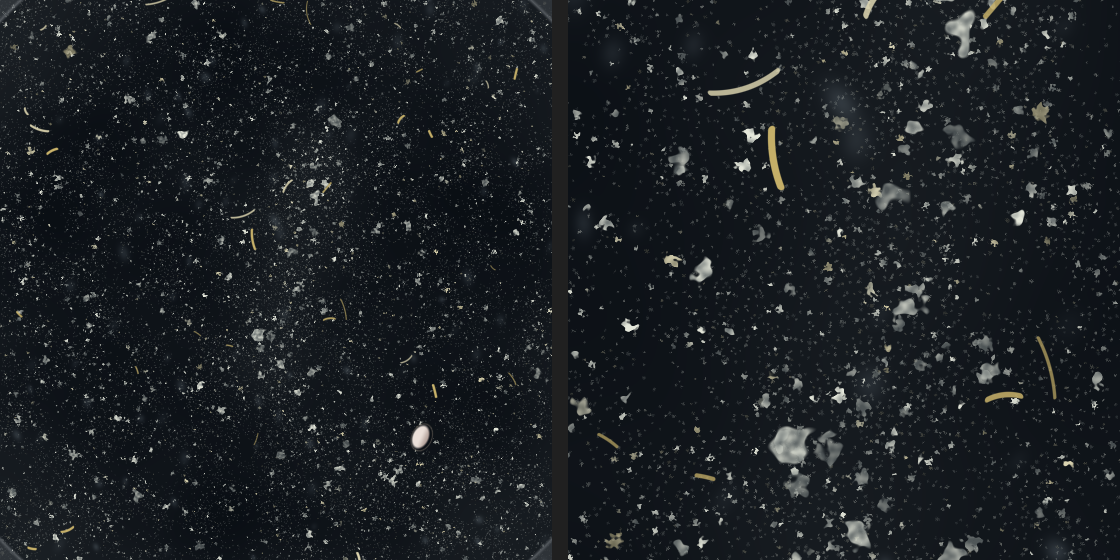
Left, the full canvas; right, a detail of the centre.
This texture is drawn by a Shadertoy shader. Its source:

```glsl
const vec3 WATER = vec3(0.040, 0.058, 0.080);
const vec3 HAZE  = vec3(0.17, 0.19, 0.205);
const vec3 ASH   = vec3(0.42, 0.45, 0.45);
const vec3 CHALK = vec3(0.90, 0.91, 0.86);
const vec3 STRAW = vec3(0.80, 0.71, 0.42);

vec3 hash3(vec2 p) {
    vec3 q = fract(vec3(p.xyx) * vec3(0.1031, 0.1030, 0.0973));
    q += dot(q, q.yxz + 33.33);
    return fract((q.xxy + q.yzz) * q.zyx);
}

float gradientDot(vec2 cell, vec2 offset) {
    float angle = 6.2832 * hash3(cell).x;
    return dot(vec2(cos(angle), sin(angle)), offset);
}

// Gradient noise, roughly -0.7 to 0.7
float noise(vec2 p) {
    vec2 i = floor(p), f = p - i;
    vec2 u = f * f * f * (f * (f * 6.0 - 15.0) + 10.0);
    vec2 e = vec2(1.0, 0.0);
    float low  = mix(gradientDot(i, f), gradientDot(i + e, f - e), u.x);
    float high = mix(gradientDot(i + e.yx, f - e.yx), gradientDot(i + 1.0, f - 1.0), u.x);
    return mix(low, high, u.y);
}

vec2 rotate(vec2 p, float angle) {
    float c = cos(angle), s = sin(angle);
    return vec2(c * p.x + s * p.y, c * p.y - s * p.x);
}

float coverage(float dist, float blur) {
    return smoothstep(blur, -blur, dist);
}

float segmentDistance(vec2 p, vec2 a, vec2 b) {
    vec2 ab = b - a;
    return length(p - a - ab * clamp(dot(p - a, ab) / dot(ab, ab), 0.0, 1.0));
}

// Crowding of particles: a slanted stream and a patch at the lower right
float crowding(vec2 p, float width) {
    float stream = segmentDistance(p, vec2(0.48, 0.34), vec2(0.57, 0.72)) / width;
    float patchDist = segmentDistance(p, vec2(0.54, 0.17), vec2(0.92, 0.10)) / width;
    return exp(-stream * stream) + 0.4 * exp(-patchDist * patchDist);
}

// One scattered layer of ragged, mottled flakes painted over a colour
vec3 flakes(vec3 color, vec2 p, float cells, vec2 radii, float chance,
            float crowd, float opacity, float px) {
    vec2 g = p * cells, home = floor(g);
    vec2 ragged = vec2(noise(g * 6.0), noise(g * 6.0 + 41.0));
    float mottle = noise(p * 190.0 + cells);
    float spread = 0.05 + 0.0002 * cells;
    for (int y = -1; y <= 1; y++)
    for (int x = -1; x <= 1; x++) {
        vec2 cell = home + vec2(x, y);
        vec3 place = hash3(cell + cells * 3.7);
        vec3 look = hash3(cell + cells * 5.3 + 17.0);
        vec2 center = (cell + place.xy) / cells;
        float clump = max(1.0 + 1.7 * noise(center * 15.0) + noise(center * 37.0), 0.1);
        float present = step(place.z, chance * clump + crowd * crowding(center, spread));
        float radius = mix(radii.x, radii.y, look.x * look.x);
        vec2 d = rotate(p - center + ragged * radius * 1.3, look.y * 6.2832);
        d.y *= 1.0 + 0.6 * look.z;
        float mask = coverage(length(d) - radius, px * 0.7 + radius * 0.15);
        vec3 tint = mix(ASH, CHALK, clamp(0.15 + 0.7 * look.z + 0.9 * mottle, 0.0, 1.0));
        tint = mix(tint, STRAW, 0.45 * smoothstep(0.82, 1.0, look.y));
        color = mix(color, tint, mask * present * opacity * (0.6 + 0.4 * look.z));
    }
    return color;
}

// Out of focus motes, drawn out along a swirling drift
float motes(vec2 p, float cells) {
    vec2 home = floor(p * cells);
    float glow = 0.0;
    for (int y = -1; y <= 1; y++)
    for (int x = -1; x <= 1; x++) {
        vec2 cell = home + vec2(x, y);
        vec3 h = hash3(cell + 71.0), k = hash3(cell + 137.0);
        vec2 d = rotate(p - (cell + h.xy) / cells, (k.x - 0.5) * 1.4);
        d /= mix(0.004, 0.009, k.y) * vec2(1.0, 1.0 + 0.7 * k.z);
        glow += step(h.z, 0.4) * exp(-dot(d, d)) * (0.2 + 0.8 * k.x);
    }
    return glow;
}

// Short bent fibres, mostly straw coloured
vec3 fibres(vec3 color, vec2 p, float px) {
    for (int i = 0; i < 32; i++) {
        vec3 h = hash3(vec2(float(i), 9.0)), k = hash3(vec2(float(i), 53.0));
        vec2 d = rotate(p - h.xy, h.z * 6.2832);
        float halfLength = mix(0.005, 0.021, k.x * k.x);
        d.y += (k.y - 0.5) * 0.4 * d.x * d.x / halfLength;
        float dist = length(vec2(max(abs(d.x) - halfLength, 0.0), d.y));
        float mask = coverage(dist - mix(0.0007, 0.0023, k.z), px * 0.8);
        color = mix(color, mix(STRAW, CHALK, step(0.75, k.y) * 0.6), mask * (0.6 + 0.4 * k.z));
    }
    return color;
}

// Pale kernel inside a thin translucent husk
vec3 seed(vec3 color, vec2 p, float px) {
    vec2 d = rotate(p, -0.42);
    float husk = (length(d / vec2(0.018, 0.025)) - 1.0) * 0.018;
    float kernel = (length((d + vec2(0.002, 0.0)) / vec2(0.014, 0.021)) - 1.0) * 0.014;
    color = mix(color, WATER, coverage(husk, px));
    color = mix(color, vec3(0.60, 0.55, 0.48), 0.5 * coverage(abs(husk) - 0.0005, px));
    vec3 flesh = mix(vec3(0.92, 0.88, 0.85), vec3(0.70, 0.63, 0.60), smoothstep(-0.004, 0.012, d.x));
    return mix(color, flesh, coverage(kernel, px * 1.3));
}

void mainImage(out vec4 fragColor, in vec2 fragCoord) {
    vec2 p = fragCoord / iResolution.y;
    vec2 middle = vec2(0.5 * iResolution.x / iResolution.y, 0.5);
    float px = 1.0 / iResolution.y;

    // Dark water with faint haze
    float cloud = noise(p * 4.0) + 0.5 * noise(p * 9.0);
    float edge = smoothstep(0.40, 0.68, length(p - middle));
    float haze = 0.08 + 0.16 * cloud + 0.30 * edge + 0.26 * crowding(p, 0.08);
    vec3 color = mix(WATER, HAZE, clamp(haze, 0.0, 1.0));
    color += vec3(0.12, 0.13, 0.135) * motes(p, 15.0);

    // Particles from dust to clumps
    color = flakes(color, p, 230.0, vec2(0.0006, 0.0012), 0.40, 0.40, 0.36, px);
    color = flakes(color, p, 95.0, vec2(0.0011, 0.0024), 0.27, 0.30, 0.95, px);
    color = flakes(color, p, 48.0, vec2(0.0021, 0.0050), 0.23, 0.36, 1.0, px);
    color = flakes(color, p, 25.0, vec2(0.0040, 0.0086), 0.15, 0.45, 1.0, px);
    color = flakes(color, p, 13.0, vec2(0.0075, 0.0140), 0.045, 0.42, 1.0, px);
    color = fibres(color, p, px);
    color = seed(color, p - vec2(0.753, 0.219), px);

    // Glass rim in the corners
    float rim = length(p - middle) - 0.676;
    color = mix(color, vec3(0.22, 0.24, 0.26), 0.7 * coverage(-rim, 0.007));
    color += 0.22 * coverage(abs(rim) - 0.002, 0.004);
    fragColor = vec4(color, 1.0);
}
```
